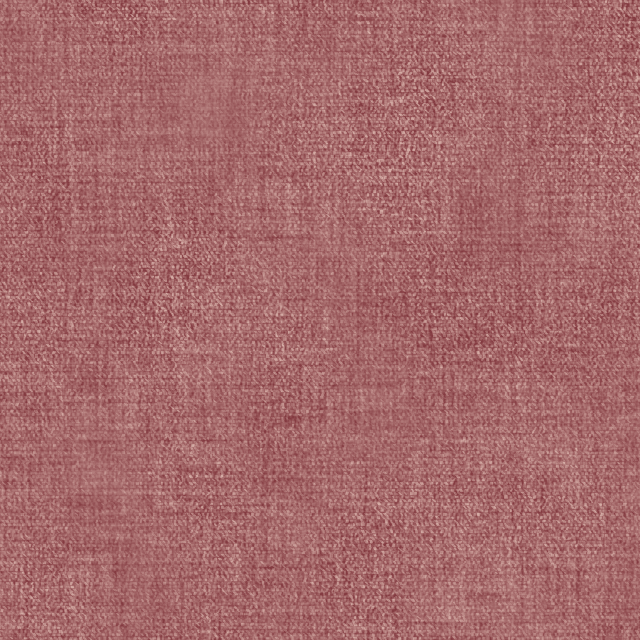
This texture is drawn by a WebGL 2 fragment shader. Its source:

```glsl
#version 300 es
precision highp float;
precision highp int;
// Slubby woven cloth in faded rose: slanted yarn dashes, crossing streaks, soft worn patches.

#define DEEP_DYE vec3(0.533, 0.250, 0.272)
#define PALE_YARN vec3(0.803, 0.632, 0.610)
#define BASE_TONE 0.435
#define CONTRAST 0.222
#define WEAVE vec2(130.0, 186.0)
#define DASH_GAIN 1.4
#define DASH_MEAN 0.45
#define GRAIN_GAIN 1.75
#define FINE_STREAK 1.2
#define BROAD_STREAK 0.42
#define PATCH_GAIN 0.42

uniform vec2 u_resolution;
out vec4 fragColor;

// Two random values in 0..1 for an integer cell
vec2 hash2(vec2 cell) {
    uvec2 v = uvec2(ivec2(cell)) * 1664525u + 1013904223u;
    v.x += v.y * 1664525u;
    v.y += v.x * 1664525u;
    v ^= v >> 16u;
    v.x += v.y * 1664525u;
    v.y += v.x * 1664525u;
    v ^= v >> 16u;
    return vec2(v >> 8u) / 16777216.0;
}

float cornerSlope(vec2 cell, vec2 offset) {
    float angle = 6.28319 * hash2(cell).x;
    return dot(vec2(cos(angle), sin(angle)), offset);
}

float gradientNoise(vec2 p) {
    vec2 cell = floor(p), f = p - cell;
    vec2 blend = f * f * f * (f * (f * 6.0 - 15.0) + 10.0);
    vec2 e = vec2(1.0, 0.0);
    float low = mix(cornerSlope(cell, f), cornerSlope(cell + e, f - e), blend.x);
    float high = mix(cornerSlope(cell + e.yx, f - e.yx), cornerSlope(cell + 1.0, f - 1.0), blend.x);
    return mix(low, high, blend.y);
}

// Pale slanted dashes in rows, offset by half a step on every other row
float dashWeave(vec2 p, float pixel) {
    vec2 q = p * WEAVE;
    float row = floor(q.y);
    q.x += 0.5 * mod(row, 2.0) + 0.35 * hash2(vec2(row, 4100.0)).x;
    vec2 cell = vec2(floor(q.x), row);
    vec2 rnd = hash2(cell + 700.0);
    vec2 shape = hash2(cell + 2900.0);
    vec2 local = q - cell - 0.5;
    local.x += (rnd.x - 0.5) * 0.36 + local.y * (shape.y - 0.35) * 1.1;
    vec2 radius = vec2(0.17 + 0.22 * shape.x, 0.36 + 0.18 * fract(7.0 * rnd.x));
    vec2 ratio = abs(local) / radius;
    float soft = 0.12 + pixel * WEAVE.x * 0.9;
    vec2 cover = 1.0 - smoothstep(vec2(1.0 - soft), vec2(1.0 + soft), ratio);
    return cover.x * cover.y * (0.4 + 1.0 * rnd.y);
}

// Fibres lying across and along, finer than the weave
float fibreGrain(vec2 p) {
    float upright = gradientNoise(p * vec2(262.0, 141.0) + 310.6);
    float level = gradientNoise(p * vec2(148.0, 271.0) + 733.1);
    return upright + 0.75 * level;
}

// Uneven yarn thickness: long streaks along the second axis
float yarnStreaks(vec2 p, float count, float seed) {
    float fine = gradientNoise(vec2(p.x * count, p.y * 7.0) + seed);
    float broken = gradientNoise(vec2(p.x * count * 0.77, p.y * 21.0) + seed + 41.3);
    float broad = gradientNoise(vec2(p.x * count * 0.3, p.y * 3.3) + seed + 87.6);
    return FINE_STREAK * (0.8 * fine + 0.5 * broken) + BROAD_STREAK * broad;
}

void main() {
    float pixel = 1.0 / u_resolution.y;
    vec2 p = gl_FragCoord.xy * pixel;

    // Slight wander of the threads
    vec2 sway = vec2(gradientNoise(p * vec2(5.0, 9.0) + 13.7),
                     gradientNoise(p * vec2(9.0, 5.0) + 57.2));
    vec2 cloth = p + 0.0012 * sway;

    // Worn areas shift the tone and the clarity of the weave
    float patches = gradientNoise(p * 2.7 + 21.4) + 0.6 * gradientNoise(p * vec2(7.0, 5.5) + 64.9);
    float clarity = clamp(1.0 + 1.0 * gradientNoise(p * vec2(5.0, 3.6) + 102.5), 0.5, 1.4);

    // Weave, fibre grain and streaks of both thread directions
    float dashes = DASH_GAIN * (dashWeave(cloth, pixel) - DASH_MEAN);
    float grain = GRAIN_GAIN * fibreGrain(cloth);
    float warp = yarnStreaks(cloth, 203.0, 151.8);
    float weft = yarnStreaks(cloth.yx, 196.0, 503.4);

    float tone = clarity * (dashes + grain) + warp + weft + PATCH_GAIN * patches;
    vec3 colour = mix(DEEP_DYE, PALE_YARN, clamp(BASE_TONE + CONTRAST * tone, -0.05, 1.1));
    fragColor = vec4(colour, 1.0);
}
```
